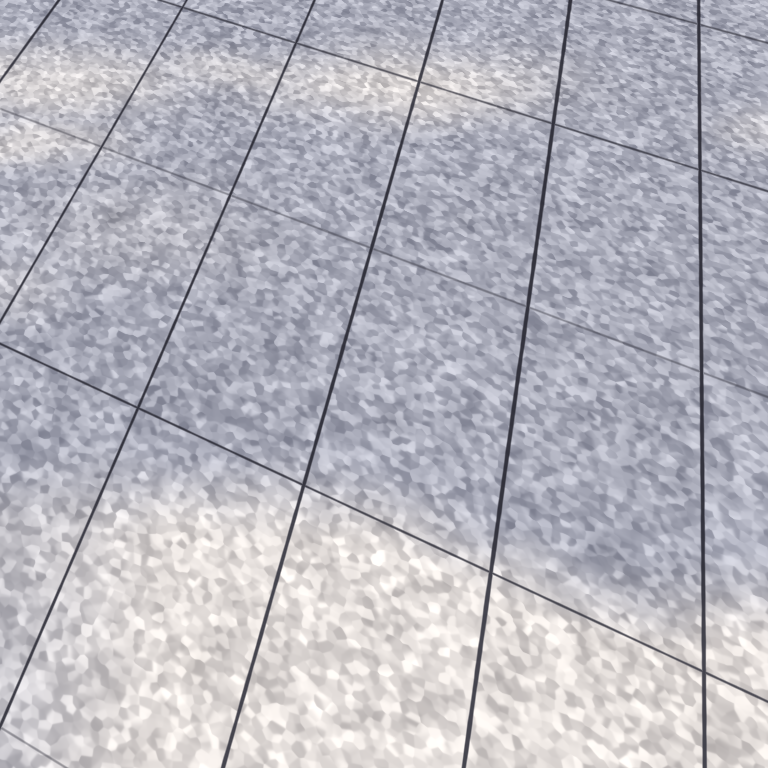
Give the GLSL for this texture, as a WebGL 2 fragment shader.

```glsl
#version 300 es
precision highp float;
// Granite paving slabs in perspective, with dark joints and dappled sunlight.

uniform vec2 u_resolution;
out vec4 outColor;

const vec3 SHADE = vec3(0.665, 0.673, 0.728);
const vec3 SUN = vec3(0.885, 0.862, 0.850);
const vec3 JOINT = vec3(0.17, 0.17, 0.21);
const float COLUMN_WIDTH = 0.0041;
const float ROW_WIDTH = 0.0027;
const vec2 GRAIN_DENSITY = vec2(23.0, 46.0); // grains per slab
const float GRAIN_CONTRAST = 0.36;
const float SLAB_TINT = 0.022;

// Slab grid to canvas: column step, row step, grid origin (homogeneous)
const mat3 SLAB_TO_CANVAS = mat3(
    0.13802, -0.08700, -0.04095,
   -0.12850, -0.30451, -0.14268,
    0.24740,  1.03101,  1.04095);

// Sun patches: centre and radii, with their strengths
const int PATCHES = 7;
const vec4 PATCH[PATCHES] = vec4[](
    vec4(0.07, 0.89, 0.16, 0.050), vec4(0.03, 0.81, 0.12, 0.035),
    vec4(0.33, 0.91, 0.17, 0.030), vec4(0.53, 0.89, 0.19, 0.045),
    vec4(0.18, 0.70, 0.16, 0.070), vec4(1.00, 0.83, 0.07, 0.030),
    vec4(0.02, 0.63, 0.07, 0.040));
const float PATCH_STRENGTH[PATCHES] = float[](0.75, 0.7, 0.55, 0.85, 0.25, 0.4, 0.3);

float hash(vec2 p) {
    vec3 q = fract(p.xyx * vec3(0.1031, 0.1030, 0.0973));
    q += dot(q, q.yzx + 33.33);
    return fract((q.x + q.y) * q.z);
}

vec2 hash2(vec2 p) {
    return vec2(hash(p + 17.3), hash(p + 71.9));
}

// Cellular noise: random cell values blended around jittered centres
float grain(vec2 p) {
    vec2 cell = floor(p);
    float sum = 0.0, total = 0.0;
    for (int j = -1; j <= 1; j++)
    for (int i = -1; i <= 1; i++) {
        vec2 id = cell + vec2(i, j);
        vec2 d = id + hash2(id) - p;
        float weight = exp(-9.0 * dot(d, d));
        sum += weight * hash(id);
        total += weight;
    }
    return sum / total;
}

// Layered sines for soft, irregular edges
float waves(vec2 p) {
    float sum = 0.0, amp = 0.5;
    for (int i = 0; i < 4; i++) {
        sum += amp * sin(p.x + 1.7 * sin(p.y)) * cos(p.y - 0.6 * p.x);
        p = mat2(1.5, 1.1, -1.1, 1.5) * p + 2.3;
        amp *= 0.55;
    }
    return sum;
}

float sunlight(vec2 p) {
    vec2 q = p + 0.018 * vec2(waves(p * 17.0), waves(p * 15.0 + 4.0));
    float edge = 0.385 - 0.14 * smoothstep(0.42, 0.85, q.x);
    float light = smoothstep(edge + 0.035, edge - 0.095, q.y);
    light *= mix(0.45, 1.0, smoothstep(0.0, 0.24, q.x + 0.1 * (0.3 - q.y)));
    for (int i = 0; i < PATCHES; i++) {
        vec2 d = (q - PATCH[i].xy) / PATCH[i].zw;
        light = max(light, PATCH_STRENGTH[i] * exp(-pow(dot(d, d), 1.3)));
    }
    return light;
}

// Soft dark smudge at a random place on each slab
float smudge(vec2 slab, vec2 id) {
    vec2 d = (fract(slab) - mix(vec2(0.15), vec2(0.85), hash2(id + 5.0))) * vec2(14.0, 20.0);
    return exp(-dot(d, d)) * hash(id + 9.0);
}

float joint(float dist, float width, float blur) {
    return 1.0 - smoothstep(0.5 * width - blur, 0.5 * width + blur, dist);
}

void main() {
    vec2 p = gl_FragCoord.xy / u_resolution;
    mat3 toSlab = inverse(SLAB_TO_CANVAS);
    vec3 h = toSlab * vec3(p, 1.0);
    vec2 slab = h.xy / h.z;
    vec2 id = floor(slab);

    // Canvas distance to the nearest joints, from the exact gradients
    vec2 rowZ = vec2(toSlab[0].z, toSlab[1].z);
    vec2 gradU = (vec2(toSlab[0].x, toSlab[1].x) - slab.x * rowZ) / h.z;
    vec2 gradV = (vec2(toSlab[0].y, toSlab[1].y) - slab.y * rowZ) / h.z;
    vec2 line = floor(slab + 0.5);
    vec2 dist = abs(slab - line) / vec2(length(gradU), length(gradV));

    // Stone: shade to sun, slab tint, broad mottling and fine grain
    float light = sunlight(p);
    vec3 color = mix(SHADE, SUN, light);
    float speckle = 0.68 * grain(slab * GRAIN_DENSITY)
                  + 0.32 * grain(slab * GRAIN_DENSITY * 0.53 + 31.0) - 0.5;
    color += GRAIN_CONTRAST * speckle * vec3(1.0, 0.99, 0.94);
    color += SLAB_TINT * (hash(id + 3.0) - 0.5) + 0.016 * waves(p * 21.0);
    color -= 0.10 * smudge(slab, id);

    // Joints: width and strength vary by line, with worn edges
    float blur = max(0.0013, 0.7 / min(u_resolution.x, u_resolution.y));
    float wear = 1.0 + 0.22 * waves(slab * 19.0);
    float near = mix(1.1, 0.85, p.y);
    float columnWidth = (COLUMN_WIDTH + 0.0011 * cos(line.x - 3.0)) * near * wear;
    float rowStrength = 0.64 + 0.24 * cos(2.6 * (line.y - 2.0));
    float columns = 0.94 * joint(dist.x, columnWidth, blur);
    float rows = rowStrength * joint(dist.y, ROW_WIDTH * near * wear, blur);
    color = mix(color, JOINT + 0.06 * light, max(columns, rows));

    outColor = vec4(clamp(color, 0.0, 1.0), 1.0);
}
```
